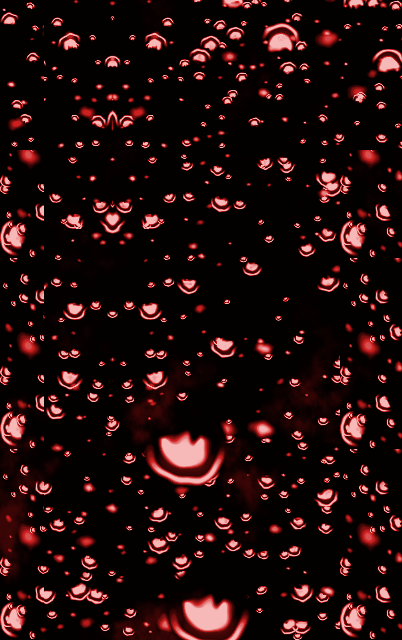
Reproduce this texture procedurally as a WebGL 2 fragment shader.

```glsl
#version 300 es
precision highp float;
// Lit red bubbles on black: jittered grids scatter crescent bubbles and soft
// oval drops in three sizes, over folded and repeated panels, plus two large
// bubbles and a faint haze. One brightness field is mapped to a red ramp.

uniform vec2 u_resolution;
out vec4 outColor;

// Lengths are in canvas widths
const int LAYERS = 3;
const float COARSE_CELL = 0.155;
const float CELL_SHRINK = 0.56;
const float DENSITY = 0.60;
const float DROP_SHARE = 0.42;
const float FLIP_HEIGHT = 1.26;      // arcs lie on top above this height
const float STRIP_LEFT = 0.11;
const float STRIP_RIGHT = 0.846;
const float STRIP_TOP = 1.22;
const float STRIP_PERIOD = 0.475;
const float STRIP_LEAN = 1.1;
const vec3 FOLD = vec3(0.11, 0.28, 0.45); // left edge, axis, right edge
const float FOLD_BASE = 0.62;
const vec2 LARGE_CENTRE = vec2(0.46, 0.485);
const vec2 LARGE_STEP = vec2(0.058, -0.407);
const float LARGE_RADIUS = 0.105;
const float HAZE = 0.30;

const vec3 BLACK = vec3(0.01, 0.0, 0.0);
const vec3 MAROON = vec3(0.23, 0.02, 0.02);
const vec3 CRIMSON = vec3(0.48, 0.06, 0.06);
const vec3 RED = vec3(0.80, 0.12, 0.12);
const vec3 ROSE = vec3(0.88, 0.42, 0.42);
const vec3 PINK = vec3(0.97, 0.72, 0.72);

vec3 hash3(vec3 p) {
    p = fract(p * vec3(0.1031, 0.1030, 0.0973));
    p += dot(p, p.yxz + 33.33);
    return fract((p.xxy + p.yxx) * p.zyx);
}

float noise(vec2 p) {
    vec2 i = floor(p), f = fract(p);
    f = f * f * (3.0 - 2.0 * f);
    float a = hash3(vec3(i, 7.0)).x, b = hash3(vec3(i + vec2(1, 0), 7.0)).x;
    float c = hash3(vec3(i + vec2(0, 1), 7.0)).x, d = hash3(vec3(i + 1.0, 7.0)).x;
    return mix(mix(a, b, f.x), mix(c, d, f.x), f.y);
}

float fbm(vec2 p) {
    float sum = 0.0, amp = 0.5;
    for (int i = 0; i < 4; i++) {
        sum += amp * noise(p);
        p = p * 2.1 + 3.7;
        amp *= 0.5;
    }
    return sum;
}

// Bright bowl with a ragged top, dark gap, tapered arc; outer radius is 1
float bubble(vec2 p, float soft, float seed) {
    p += 0.16 * (vec2(noise(p * 2.5 + seed), noise(p * 2.5 + seed + 40.0)) - 0.5);
    float r = length(p), down = -p.y / max(r, 0.001);
    float rough = 0.35 * (noise(p * 4.0 + seed) - 0.5);
    float bowl = smoothstep(0.60 + soft, 0.44 - soft, length(p * vec2(0.92, 1.0)));
    bowl *= smoothstep(0.36 + soft, 0.06 - soft, p.y + rough);
    bowl *= 0.82 + 0.36 * noise(p * 3.0 + seed);
    float taper = smoothstep(-0.1, 0.75, down);
    float arc = smoothstep(0.13 + soft, 0.02, abs(r - 0.87)) * taper;
    float glow = 0.28 * smoothstep(1.0, 0.5, r) * smoothstep(0.0, 0.8, down);
    return max(max(bowl, arc * 0.95), glow);
}

// Soft oval drop, palest at its centre
float drop(vec2 p, float peak, float seed) {
    float r = length(p * vec2(1.25, 1.75)) + 0.25 * (noise(p * 3.0 + seed) - 0.5);
    return peak * smoothstep(1.0, 0.12, r);
}

float scatter(vec2 p, float lean, float px) {
    float light = 0.0, cell = COARSE_CELL;
    for (int layer = 0; layer < LAYERS; layer++) {
        vec2 base = floor(p / cell);
        for (int k = 0; k < 9; k++) {
            vec2 id = base + vec2(k % 3 - 1, k / 3 - 1);
            vec3 place = hash3(vec3(id + 50.0, float(layer) + 11.0));
            vec3 kind = hash3(vec3(id + 90.0, float(layer) + 23.0));
            vec2 centre = (id + 0.5 + 0.6 * (place.xy - 0.5)) * cell;
            float chance = DENSITY * (0.55 + 0.9 * noise(centre * 5.0));
            chance *= 1.0 - 0.45 * smoothstep(0.3, 0.0, abs(centre.y - 0.92));
            if (place.z > chance) continue;
            float radius = cell * mix(0.17, 0.37, kind.x * kind.x);
            float turn = lean + (kind.z - 0.5) * 0.7;
            if (centre.y > FLIP_HEIGHT) turn += 3.14;
            float c = cos(turn), s = sin(turn);
            vec2 q = mat2(c, s, -s, c) * (p - centre) / radius;
            if (dot(q, q) > 2.0) continue;
            float seed = kind.z * 60.0;
            light = max(light, kind.y < DROP_SHARE
                ? drop(q, mix(0.5, 1.0, kind.z), seed)
                : bubble(q, 0.6 * px / radius, seed));
        }
        cell *= CELL_SHRINK;
    }
    return light;
}

vec3 ramp(float v) {
    vec3 c = mix(BLACK, MAROON, smoothstep(0.02, 0.20, v));
    c = mix(c, CRIMSON, smoothstep(0.20, 0.38, v));
    c = mix(c, RED, smoothstep(0.38, 0.60, v));
    c = mix(c, ROSE, smoothstep(0.60, 0.78, v));
    return mix(c, PINK, smoothstep(0.78, 0.95, v));
}

void main() {
    float px = 1.0 / u_resolution.x;
    vec2 p = gl_FragCoord.xy * px, q = p;

    // Panels: repeated side strips and a mirrored block
    float lean = 0.0;
    if (p.y < STRIP_TOP && (p.x < STRIP_LEFT || p.x > STRIP_RIGHT)) {
        if (p.x > STRIP_RIGHT) q.x -= STRIP_RIGHT;
        q.y = mod(p.y, STRIP_PERIOD);
        lean = STRIP_LEAN;
    } else if (p.y > FOLD_BASE && p.x > FOLD.x && p.x < FOLD.z) {
        q.x = FOLD.y + abs(p.x - FOLD.y);
    }
    float light = scatter(q, lean, px);

    // Large bubbles clear the space around them
    for (int i = 0; i < 2; i++) {
        vec2 b = (p - LARGE_CENTRE - float(i) * LARGE_STEP) / LARGE_RADIUS;
        light *= smoothstep(0.92, 1.08, length(b));
        light = max(light, bubble(b, px / LARGE_RADIUS, 5.0));
    }

    // Mottled haze, strongest low down
    float patches = smoothstep(0.42, 0.72, fbm(p * 5.0 + 2.0));
    float haze = HAZE * patches * fbm(p * vec2(38.0, 30.0));
    light = max(light, haze * mix(1.0, 0.35, smoothstep(0.5, 0.8, p.y)));

    outColor = vec4(ramp(light), 1.0);
}
```
